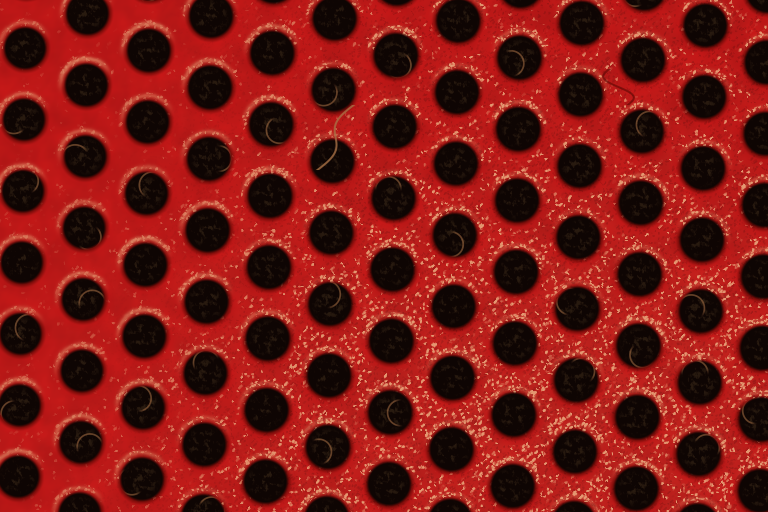
A Shadertoy shader for this texture:

```glsl
// Red enamelled sheet punched with staggered round holes, lit from above.
// A slightly skewed lattice places the holes; cellular noise breaks the
// glossy rims into glints, and focus softens towards the upper left.

#define ORIGIN vec2(0.049, 0.906)       // centre of one hole, in canvas heights
#define COL_STEP vec2(0.1207, -0.0023)  // next column, before the half-row stagger
#define ROW_STEP vec2(0.0022, 0.1395)   // next hole up a column
#define HOLE_RADIUS 0.0425
#define RIM_OFFSET 0.0095               // gap from hole edge to the lit rim
#define RIM_WIDTH 0.0058
#define GRAIN 165.0                     // glints per canvas height
#define GLARE_CENTER vec2(1.10, 0.20)

const vec3 ENAMEL  = vec3(0.73, 0.085, 0.085);
const vec3 SHADE   = vec3(0.40, 0.035, 0.02);
const vec3 SHEEN   = vec3(0.78, 0.30, 0.22);
const vec3 GLINT   = vec3(0.90, 0.62, 0.46);
const vec3 DEPTH   = vec3(0.055, 0.018, 0.010);
const vec3 DUST    = vec3(0.24, 0.17, 0.10);
const vec3 FIBRE   = vec3(0.66, 0.44, 0.27);

float hash(vec2 p) {
    vec3 q = fract(p.xyx * vec3(0.1031, 0.1030, 0.0973));
    q += dot(q, q.yzx + 33.33);
    return fract((q.x + q.y) * q.z);
}

// Cellular noise: distance to the nearest seed and that seed's random value.
vec2 cells(vec2 p) {
    vec2 base = floor(p), best = vec2(9.0, 0.0);
    for (int j = -1; j <= 1; j++)
    for (int i = -1; i <= 1; i++) {
        vec2 id = base + vec2(i, j);
        vec2 seed = id + vec2(hash(id), hash(id + 57.0));
        float d = length(p - seed);
        if (d < best.x) best = vec2(d, hash(id + 113.0));
    }
    return best;
}

// Layered sines give slow, uneven variation in -1..1.
float waves(vec2 p) {
    float sum = 0.0, amp = 0.5;
    for (int i = 0; i < 4; i++) {
        p = mat2(0.8, 0.6, -0.6, 0.8) * p * 1.7 + 2.3;
        sum += amp * sin(p.x + 1.4 * sin(p.y)) * cos(p.y * 0.8);
        amp *= 0.65;
    }
    return sum;
}

// Nearest hole: xy is the offset from its centre, zw its lattice index.
vec4 nearestHole(vec2 p) {
    vec2 q = p - ORIGIN;
    vec4 best = vec4(9.0);
    float middle = round(q.x / COL_STEP.x);
    for (int i = -1; i <= 1; i++) {
        float col = middle + float(i);
        float stagger = 0.5 * mod(col, 2.0);
        vec2 v = q - col * COL_STEP;
        float row = round(v.y / ROW_STEP.y - stagger);
        v -= (row + stagger) * ROW_STEP;
        if (dot(v, v) < dot(best.xy, best.xy)) best = vec4(v, col, row);
    }
    return best;
}

// Coverage of a wavy hair running from a low point to a high point.
float strand(vec2 p, vec2 low, vec2 high, float sway, float px) {
    float t = (p.y - low.y) / (high.y - low.y);
    float x = mix(low.x, high.x, t) + sway * sin(6.283 * t);
    float slope = (high.x - low.x + sway * 6.283 * cos(6.283 * t)) / (high.y - low.y);
    float d = abs(p.x - x) / sqrt(1.0 + slope * slope);
    return (1.0 - smoothstep(0.0006, 0.0014 + px, d)) * step(0.0, t) * step(t, 1.0);
}

void mainImage(out vec4 fragColor, in vec2 fragCoord) {
    float px = 1.0 / iResolution.y;
    vec2 p = fragCoord * px;
    vec4 hole = nearestHole(p);
    vec2 v = hole.xy;
    float d = length(v);
    float rnd = hash(hole.zw + 20.0), rnd2 = hash(hole.zw + 71.0);
    float radius = HOLE_RADIUS * mix(0.96, 1.01, smoothstep(0.0, 0.5, p.x)) * (0.99 + 0.02 * rnd);
    float edge = d - radius;
    float focus = smoothstep(0.1, 0.75, p.x + 0.25 * (0.5 - p.y));

    // Enamel with a darker lip, mostly on the side away from the light
    vec2 lightDir = normalize(vec2(mix(-0.4, 0.3, p.x / 1.5), 1.0));
    float facing = smoothstep(-0.15, 0.85, dot(v / max(d, 1e-4), lightDir));
    float lip = 1.0 - smoothstep(0.0, 0.011, edge);
    vec3 color = ENAMEL * (1.0 + 0.07 * waves(p * 22.0));
    color = mix(color, SHADE, lip * (0.85 - 0.4 * facing));

    // Lit rim crescent and the broad glare
    float band = (edge - RIM_OFFSET - 0.0015 * waves(p * 60.0)) / RIM_WIDTH;
    float rim = facing * exp(-band * band) * (0.7 + 0.5 * rnd);
    vec2 g = (p - GLARE_CENTER) * vec2(1.5, 2.3);
    float glare = exp(-dot(g, g)) * smoothstep(0.0, 0.025, edge);
    float open = smoothstep(0.008, 0.03, edge) * (0.5 + 0.5 * waves(p * 14.0));
    float gloss = clamp(rim + 0.42 * glare + 0.16 * open * (0.4 + focus), 0.0, 1.0);
    color = mix(color, SHEEN, gloss * mix(0.65, 0.42, focus));

    // Fine glints, merged into a soft sheen where out of focus
    vec2 grain = cells(p * GRAIN + 0.6 * waves(p * 90.0));
    float spark = smoothstep(0.95 - 0.62 * gloss, 1.08 - 0.5 * gloss, grain.y);
    spark *= 1.0 - smoothstep(0.2, 0.75, grain.x);
    color = mix(color, GLINT, spark * mix(0.45, 0.95, focus));
    color = mix(color, GLINT, 0.32 * rim * rim * (1.0 - 0.6 * focus));
    color *= 1.0 - 0.14 * focus * smoothstep(0.6, 0.1, grain.y) * (1.0 - smoothstep(0.1, 0.6, grain.x));

    // Dark hole with dusty mottling and an occasional curled fibre
    float mottle = smoothstep(0.05, 0.8, waves(v * 110.0 + 40.0 * rnd) + 0.2 * rnd2);
    vec3 inside = mix(DEPTH, DUST, 0.55 * mottle * smoothstep(radius, 0.4 * radius, d));
    vec2 curl = v - 0.02 * vec2(cos(40.0 * rnd), sin(40.0 * rnd));
    float arc = 1.0 - smoothstep(0.0004, 0.001 + px, abs(length(curl) - 0.017 - 0.01 * rnd2));
    arc *= step(0.72, rnd2) * smoothstep(-0.2, 0.5, sin(atan(curl.y, curl.x) + 30.0 * rnd));
    inside = mix(inside, FIBRE, 0.55 * arc);
    color = mix(inside, color, smoothstep(-0.002 - px, 0.0015 + px, edge));

    // Stray hairs lying on the sheet
    color = mix(color, FIBRE, 0.8 * strand(p, vec2(0.62, 0.668), vec2(0.691, 0.795), 0.015, px));
    color = mix(color, SHADE, 0.7 * strand(p, vec2(1.226, 0.795), vec2(1.19, 0.865), 0.02, px));

    fragColor = vec4(clamp(color, 0.0, 1.0), 1.0);
}
```
